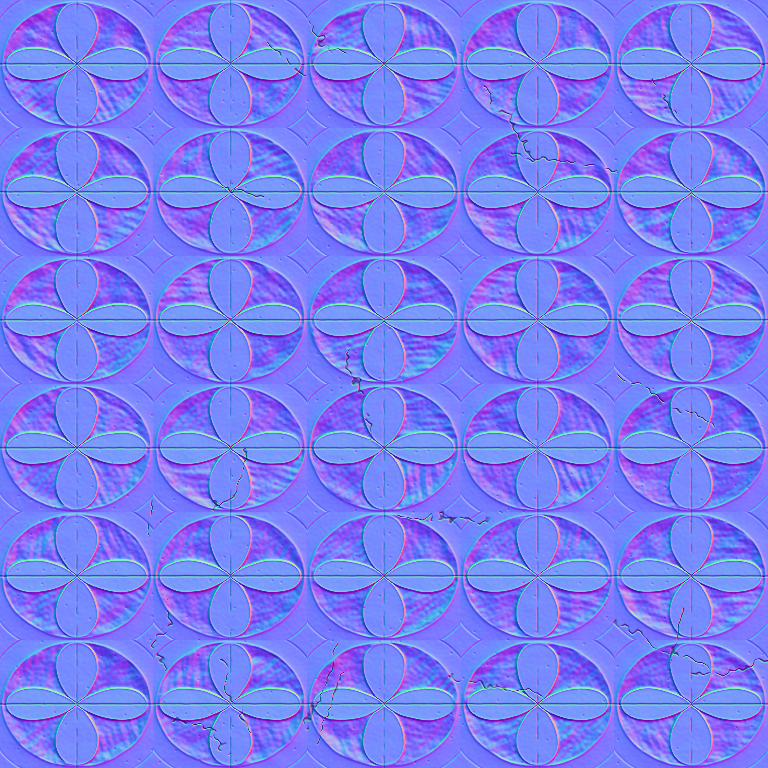
Write a WebGL 2 fragment shader that draws this texture map.

```glsl
#version 300 es
precision highp float;
uniform vec2 u_resolution;
out vec4 outColor;

// Layout, in canvas units
const vec2 REPEATS = vec2(5.0, 6.0);
const vec2 MEDALLION_RADII = vec2(0.0965, 0.0805);
const vec2 LEAF_WIDE = vec2(0.092, 0.0212);
const vec2 LEAF_TALL = vec2(0.080, 0.0275);
const vec2 DIAMOND_RADII = vec2(0.027, 0.0235);
// Relief heights and line widths
const float RIM_HEIGHT = 0.0011;
const float RIM_WIDTH = 0.0017;
const float DISH_DEPTH = 0.0035;
const float LEAF_HEIGHT = 0.0020;
const float SEAM_DEPTH = 0.0013;
const float SEAM_WIDTH = 0.0011;
const float STREAK_HEIGHT = 0.0030;
const float GRAIN_HEIGHT = 0.00022;
// Wear
const int CRACK_COUNT = 20;
const float CRACK_WIDTH = 0.0010;
const float CRACK_DEPTH = 0.0019;
const float PIT_GRID = 64.0;
const float PIT_CHANCE = 0.14;
// Mean facing of each part
const vec2 FIELD_TILT = vec2(-0.06, 0.0);
const vec2 GROUND_TILT = vec2(-0.03, -0.17);
const vec2 WIDE_TILT = vec2(-0.06, 0.21);
const vec2 TALL_TILT = vec2(-0.07, 0.09);
const float SAMPLE_STEP = 0.0008;

vec2 hash2(vec2 p) {
  vec3 q = fract(p.xyx * vec3(0.1031, 0.1030, 0.0973));
  q += dot(q, q.yzx + 33.33);
  return fract((q.xx + q.yz) * q.zy);
}

float gradientNoise(vec2 p) {
  vec2 i = floor(p), f = fract(p);
  vec2 u = f * f * f * (f * (f * 6.0 - 15.0) + 10.0);
  vec2 o = vec2(0.0, 1.0);
  float a = dot(hash2(i) * 2.0 - 1.0, f);
  float b = dot(hash2(i + o.yx) * 2.0 - 1.0, f - o.yx);
  float c = dot(hash2(i + o) * 2.0 - 1.0, f - o);
  float d = dot(hash2(i + 1.0) * 2.0 - 1.0, f - 1.0);
  return mix(mix(a, b, u.x), mix(c, d, u.x), u.y);
}

float bump(float d, float width) { return exp(-d * d / (width * width)); }

float ellipseDistance(vec2 p, vec2 r) {
  float k = length(p / r);
  return k * (k - 1.0) / max(length(p / (r * r)), 1e-3);
}

// Pair of teardrops along x, pointed at the centre
float leafDistance(vec2 p, vec2 size) {
  float t = max(abs(p.x) / size.x, 1e-4);
  float a = 5.7 * size.y * size.y;
  float f = p.y * p.y - a * pow(t, 1.6) * (1.0 - t);
  vec2 g = vec2(a * (2.6 * pow(t, 1.6) - 1.6 * pow(t, 0.6)) / size.x, 2.0 * p.y);
  return f / (length(g) + 1e-3);
}

float crackMask(vec2 p) {
  vec2 w = p + 0.022 * vec2(gradientNoise(p * 28.0), gradientNoise(p * 28.0 + 40.0));
  w += 0.008 * vec2(gradientNoise(p * 110.0 + 9.0), gradientNoise(p * 110.0 + 70.0));
  float d = 1.0;
  for (int i = 0; i < CRACK_COUNT; i++) {
    vec2 start = hash2(vec2(float(i) * 7.3 + 2.0, 11.7));
    vec2 r = hash2(vec2(5.1, float(i) * 3.7 + 1.0));
    float angle = 6.2832 * r.x;
    vec2 span = vec2(cos(angle), sin(angle)) * mix(0.05, 0.15, r.y);
    vec2 v = w - start;
    d = min(d, length(v - span * clamp(dot(v, span) / dot(span, span), 0.0, 1.0)));
  }
  return bump(d, CRACK_WIDTH) * smoothstep(-0.25, 0.0, gradientNoise(p * 75.0));
}

float relief(vec2 p, out vec2 tilt, out float grime) {
  vec2 q = (fract(p * REPEATS) - 0.5) / REPEATS;
  vec2 corner = (fract(p * REPEATS + 0.5) - 0.5) / REPEATS;
  vec2 quadrant = floor(p * REPEATS * 2.0);
  vec2 chance = hash2(quadrant + 3.0);

  // Medallion rim and sunken dish
  float wobble = 0.0016 * gradientNoise(p * 35.0);
  float disc = ellipseDistance(q, MEDALLION_RADII) + wobble;
  float wide = leafDistance(q, LEAF_WIDE) + wobble;
  float tall = leafDistance(q.yx, LEAF_TALL) + wobble;
  float inside = smoothstep(0.001, -0.003, disc);
  float wideMask = smoothstep(0.0012, -0.0012, wide);
  float tallMask = smoothstep(0.0012, -0.0012, tall) * (1.0 - wideMask);
  float leaf = max(wideMask, tallMask);
  float ground = inside * (1.0 - leaf);
  float h = 0.0026 * exp(-max(disc, 0.0) / 0.012) + RIM_HEIGHT * bump(disc, RIM_WIDTH);
  h -= DISH_DEPTH * smoothstep(0.0, 0.014, -disc) * (1.0 - leaf);

  // Leaves with raised outlines
  float outline = max(bump(wide, 0.0018), bump(tall, 0.0018) * (1.0 - wideMask));
  h += inside * (LEAF_HEIGHT * leaf * 0.5 + 0.0011 * outline);

  // Rough ground, streaked differently in each quadrant
  float angle = 3.1416 * chance.x;
  vec2 along = vec2(cos(angle), sin(angle));
  vec2 s = vec2(dot(p, along), dot(p, vec2(-along.y, along.x)));
  float rough = gradientNoise(s * vec2(35.0, 130.0)) * mix(0.4, 1.0, chance.y);
  rough += 1.9 * gradientNoise(p * 38.0 + 17.0) + 0.35 * gradientNoise(p * 170.0);
  h += ground * STREAK_HEIGHT * rough;

  // Diamonds between medallions
  vec2 k = pow(abs(corner) / DIAMOND_RADII + 1e-4, vec2(0.84));
  float diamond = (k.x + k.y - 1.0) * 0.018;
  h += 0.0007 * smoothstep(0.0015, -0.0015, diamond) - 0.0006 * bump(diamond, 0.0013);

  // Seams, pits, cracks and grain
  float jitter = 0.0009 * gradientNoise(p * 90.0 + 5.0);
  float breaks = smoothstep(-0.2, 0.15, gradientNoise(p * vec2(12.0, 65.0)));
  float seam = max(bump(q.y + jitter * 0.6, SEAM_WIDTH), 0.65 * breaks * bump(q.x + jitter, SEAM_WIDTH));
  vec2 pitCell = floor(p * PIT_GRID);
  vec2 pitRandom = hash2(pitCell + 91.0);
  vec2 pitOffset = (fract(p * PIT_GRID) - mix(vec2(0.3), vec2(0.7), pitRandom.yx)) / PIT_GRID;
  float pit = step(hash2(pitCell + 37.0).x, PIT_CHANCE) * bump(length(pitOffset), 0.0013);
  float crack = crackMask(p);
  h -= SEAM_DEPTH * seam + 0.0008 * pit + CRACK_DEPTH * crack;
  h += GRAIN_HEIGHT * (gradientNoise(p * 190.0) + 3.0 * gradientNoise(p * 45.0));

  tilt = mix(FIELD_TILT, GROUND_TILT + (chance - 0.5) * 0.22, ground);
  tilt = mix(tilt, WIDE_TILT, wideMask * inside);
  tilt = mix(tilt, TALL_TILT, tallMask * inside);
  grime = max(crack, seam * 0.6);
  return h;
}

void main() {
  vec2 p = gl_FragCoord.xy / u_resolution;
  vec2 e = vec2(SAMPLE_STEP, 0.0);
  vec2 tilt, unusedTilt;
  float grime, unusedGrime;
  float here = relief(p, tilt, grime);
  float right = relief(p + e, unusedTilt, unusedGrime);
  float above = relief(p + e.yx, unusedTilt, unusedGrime);
  vec2 slope = (vec2(right, above) - here) / SAMPLE_STEP;
  vec3 normal = normalize(vec3(tilt - slope, 1.0));
  vec3 color = (0.5 + 0.5 * normal) * (1.0 - 0.35 * grime);
  outColor = vec4(color, 1.0);
}
```
